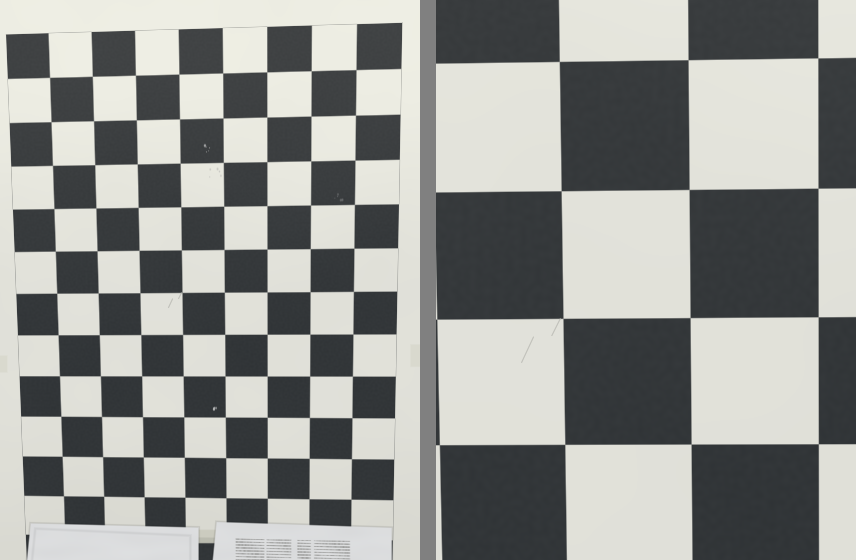
Left: the whole. Right: its middle third, enlarged.
Give the GLSL for this pattern, as a WebGL 2 fragment shader.

```glsl
#version 300 es
precision highp float;
// Draws a worn checkerboard target, nine squares wide, seen in slight perspective above two paper sheets.
uniform vec2 u_resolution;
out vec4 fragColor;

float hash(vec2 c) {
  return fract(sin(dot(c, vec2(127.1, 311.7))) * 43758.5);
}

vec2 gradient(vec2 c) {
  float a = 6.2832 * hash(c);
  return vec2(cos(a), sin(a));
}

// Gradient noise, about -0.7 to 0.7
float noise(vec2 p) {
  vec2 i = floor(p), f = fract(p), s = f * f * (3.0 - 2.0 * f);
  vec2 e = vec2(1.0, 0.0);
  return mix(mix(dot(gradient(i), f), dot(gradient(i + e), f - e), s.x),
             mix(dot(gradient(i + e.yx), f - e.yx), dot(gradient(i + 1.0), f - 1.0), s.x), s.y);
}

// Signed distance to the nearest grid line, its sign alternating from cell to cell
vec2 alternate(vec2 q) {
  return 0.5 - abs(mod(q + 0.5, 2.0) - 1.0);
}

float box(vec2 p, vec2 lo, vec2 hi, float soft) {
  vec2 d = min(p - lo, hi - p);
  return smoothstep(-soft, soft, min(d.x, d.y));
}

// Distance inside a sheet with a sloping top edge that runs off the bottom
float sheet(vec2 p, vec2 corner, float width, float slope) {
  vec2 r = p - corner;
  return min(r.y - slope * r.x, min(r.x + 0.1 * r.y, width - r.x));
}

float segment(vec2 p, vec2 a, vec2 b) {
  vec2 d = b - a;
  return length(p - a - d * clamp(dot(p - a, d) / dot(d, d), 0.0, 1.0));
}

void main() {
  vec2 uv = gl_FragCoord.xy / u_resolution;
  vec2 p = vec2(0.75 * uv.x, 1.0 - uv.y); // measured down from the top
  float px = 1.0 / u_resolution.y;

  // Board lit from the top
  float mottle = noise(p * 5.0) + 0.4 * noise(p * 17.0);
  vec3 board = mix(vec3(0.88, 0.88, 0.85), vec3(0.93, 0.93, 0.89), smoothstep(0.55, 0.1, p.y));
  board += 0.008 * mottle - 0.03 * smoothstep(0.7, 1.0, p.y);
  vec3 ink = mix(vec3(0.195, 0.21, 0.22), vec3(0.25, 0.26, 0.265), smoothstep(0.65, 0.05, p.y));
  ink += 0.008 * mottle + 0.012 * noise(p * 230.0);

  // Perspective from grid cells to the board, inverted
  mat3 view = mat3(0.07597, -0.002468, -0.003806,
                   0.003241, 0.08074, 0.006561,
                   0.01042, 0.0612, 1.0);
  vec3 h = inverse(view) * vec3(p, 1.0);
  vec2 q = h.xy / h.z;
  vec2 s = clamp(alternate(q) / (0.7 * fwidth(q)), -1.0, 1.0);
  float dark = (0.5 + 0.5 * s.x * s.y) * box(q, vec2(0.0), vec2(9.0, 13.0), 0.7 * fwidth(q.y));
  vec3 col = mix(board, ink, dark);

  // Chipped flecks: x, y, spread
  vec3 chips[4] = vec3[4](vec3(0.378, 0.270, 0.012), vec3(0.384, 0.315, 0.016),
                          vec3(0.600, 0.357, 0.012), vec3(0.385, 0.732, 0.005));
  for (int i = 0; i < 4; i++) {
    for (int j = 0; j < 5; j++) {
      vec2 id = vec2(float(i), float(j));
      vec2 at = chips[i].xy + chips[i].z * (vec2(hash(id), 0.6 * hash(id + 9.0)) * 2.0 - 1.0);
      float chip = smoothstep(px, -px, length((p - at) * vec2(1.0, 0.7)) - 0.0016 * hash(id + 4.0));
      col = mix(col, mix(vec3(0.74, 0.74, 0.72), vec3(0.85), dark), chip * (i == 2 ? 0.3 : 0.8));
    }
  }

  // Hairline scratches
  float scratch = min(segment(p, vec2(0.301, 0.549), vec2(0.308, 0.534)),
                      segment(p, vec2(0.319, 0.533), vec2(0.324, 0.523)));
  col = mix(col, vec3(0.68, 0.68, 0.66), 0.6 * smoothstep(1.2 * px, 0.0, scratch));

  // Tape on both margins and between the sheets
  float tape = box(p, vec2(0.733, 0.615), vec2(0.76, 0.655), px)
             + box(p, vec2(-0.01, 0.635), vec2(0.013, 0.665), px);
  col = mix(col, vec3(0.83, 0.83, 0.78), 0.6 * tape);
  col = mix(col, vec3(0.79, 0.79, 0.74), 0.9 * box(p, vec2(0.329, 0.946), vec2(0.392, 0.970), px));

  // Paper sheets with a thin shadow along their edges
  float left = sheet(p, vec2(0.0547, 0.9345), 0.300, 0.025);
  float right = sheet(p, vec2(0.3867, 0.932), 0.313, 0.033);
  float edge = max(left, right);
  vec3 paper = vec3(0.86, 0.865, 0.87) + 0.02 * noise(p * vec2(12.0, 40.0));
  paper -= 0.05 * smoothstep(0.004, 0.0, abs(left - 0.008 - 0.02 * p.x));

  // Columns of fine grey rules on the right sheet
  float row = (p.y - 0.02 * p.x) / 0.0052;
  float rule = smoothstep(0.15, 0.35, 0.5 - abs(fract(row) - 0.5));
  rule *= 0.7 + 0.5 * noise(vec2(p.x * 260.0, floor(row) * 3.7));
  float columns = box(p, vec2(0.421, 0.961), vec2(0.472, 1.1), px)
                + box(p, vec2(0.476, 0.963), vec2(0.520, 1.1), px)
                + box(p, vec2(0.531, 0.964), vec2(0.555, 1.1), px)
                + box(p, vec2(0.561, 0.965), vec2(0.625, 1.1), px);
  paper = mix(paper, vec3(0.49, 0.49, 0.48), 0.65 * rule * columns);

  col *= 1.0 - 0.14 * smoothstep(-0.004, 0.0, edge);
  col = mix(col, paper, smoothstep(-px, px, edge));
  fragColor = vec4(clamp(col, 0.0, 1.0), 1.0);
}
```
